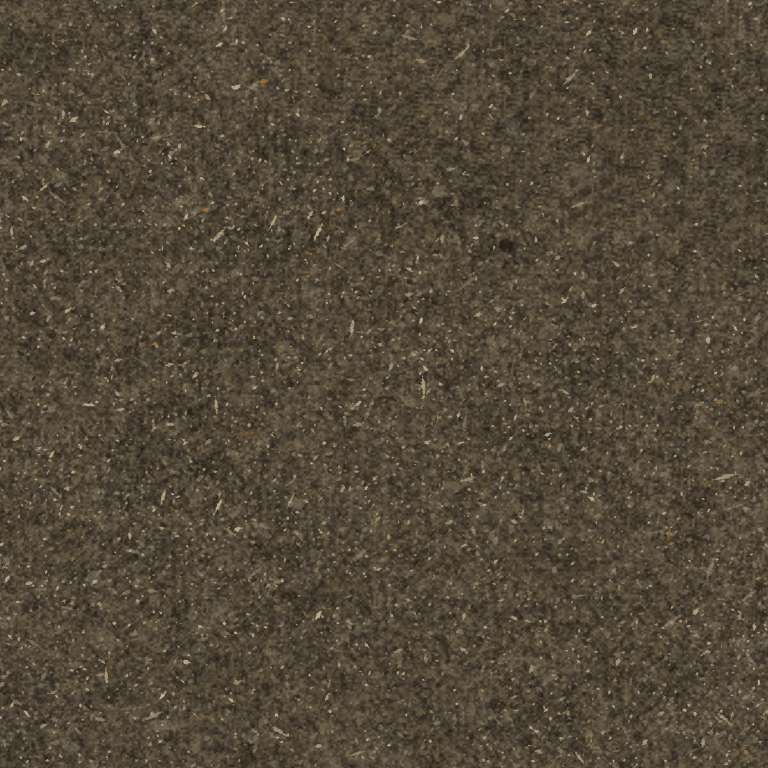
A WebGL 1 fragment shader for this texture:

```glsl
precision highp float;
// Dark brown gritty soil: layered value noise makes the fine crumbly ground,
// then jittered grids scatter pits, dull stones, pale specks, chips and slivers.
// All sizes are fractions of the canvas height.

uniform vec2 u_resolution;

#define GROUND_TONE 0.308
#define GRAIN_CONTRAST 1.08
#define GRAIN_SCALE 330.0
#define CLUSTER_SCALE 4.0
#define EDGE_WOBBLE 0.9
#define GROUND_TINT vec3(1.0, 0.873, 0.680)
#define PIT_COLOR vec3(0.17, 0.145, 0.105)
#define STONE_COLOR vec3(0.52, 0.475, 0.39)
#define PALE_COLOR vec3(0.78, 0.71, 0.58)
#define OCHRE_COLOR vec3(0.64, 0.46, 0.24)
#define BLOT_CENTER vec2(0.66, 0.68)
#define BLOT_RADIUS 0.010

float hash(vec2 p) {
    return fract(sin(dot(p, vec2(127.1, 311.7))) * 43758.55);
}

float noise(vec2 p) {
    vec2 cell = floor(p);
    vec2 f = fract(p);
    f = f * f * (3.0 - 2.0 * f);
    float low = mix(hash(cell), hash(cell + vec2(1.0, 0.0)), f.x);
    float high = mix(hash(cell + vec2(0.0, 1.0)), hash(cell + vec2(1.0, 1.0)), f.x);
    return mix(low, high, f.y);
}

mat2 rotation(float angle) {
    float c = cos(angle);
    float s = sin(angle);
    return mat2(c, -s, s, c);
}

// Half-width of a smoothed edge, never narrower than a pixel's reach.
float edgeSoftness() {
    return max(0.7 / u_resolution.y, 0.0006);
}

// Crumbly ground: octaves turned against each other to hide the lattice.
vec3 groundColor(vec2 p) {
    vec2 turned = rotation(0.6) * p;
    float grain = 0.155 * (noise(p * GRAIN_SCALE) - 0.5);
    grain += 0.120 * (noise(turned * GRAIN_SCALE * 0.52 + 17.0) - 0.5);
    grain += 0.075 * (noise(p * GRAIN_SCALE * 0.23 + 41.0) - 0.5);
    grain += 0.050 * (noise(turned * GRAIN_SCALE * 0.08 + 73.0) - 0.5);
    grain += 0.030 * (noise(p * CLUSTER_SCALE + 9.0) - 0.5);
    float warmth = noise(turned * GRAIN_SCALE * 0.2 + 130.0) - 0.5;
    vec3 tint = GROUND_TINT + warmth * vec3(0.03, 0.0, -0.06);
    return tint * (GROUND_TONE + GRAIN_CONTRAST * grain);
}

// Lays one grid of angular, randomly turned grains over the ground.
vec3 scatter(vec3 ground, vec2 p, float cells, float share, vec2 halfSize,
             vec3 tint, float opacity, float seed) {
    vec2 home = floor(p * cells);
    float soft = edgeSoftness();
    float wobble = EDGE_WOBBLE * (noise(p * 0.9 / halfSize.y + seed) - 0.5);
    for (int j = -1; j <= 1; j++) {
        for (int i = -1; i <= 1; i++) {
            vec2 cell = home + vec2(float(i), float(j));
            vec2 key = cell + seed;
            float cluster = noise(cell / cells * CLUSTER_SCALE + 5.0);
            if (hash(key) > share * mix(0.45, 1.55, cluster)) continue;

            vec2 jitter = vec2(hash(key + 11.3), hash(key + 23.7));
            float angle = (hash(key + 37.1) - 0.35) * 2.8;
            vec2 q = rotation(angle) * (p - (cell + jitter) / cells);
            vec2 size = halfSize * mix(0.6, 1.5, hash(key + 51.9));
            vec2 scaled = abs(q / size);
            float reach = max(length(scaled), 0.82 * (scaled.x + scaled.y));
            float dist = (reach - 1.0 + wobble) * size.y;
            float cover = 1.0 - smoothstep(-soft, soft, dist);

            float strength = hash(key + 67.3);
            float ochre = step(0.93, hash(key + 83.9)) * step(0.6, tint.r);
            vec3 grainTint = mix(tint, OCHRE_COLOR, ochre);
            cover *= opacity * mix(0.3, 1.25, strength * strength);
            ground = mix(ground, grainTint, min(cover, 1.0));
        }
    }
    return ground;
}

// A single damp dark blot with a ragged rim.
vec3 addBlot(vec3 ground, vec2 p) {
    float ragged = 0.5 * BLOT_RADIUS * (noise(p * 140.0) - 0.5);
    float dist = length(p - BLOT_CENTER) - BLOT_RADIUS + ragged;
    float cover = 1.0 - smoothstep(-0.002, 0.002, dist);
    return mix(ground, PIT_COLOR * 0.75, 0.8 * cover);
}

void main() {
    vec2 p = gl_FragCoord.xy / u_resolution.y;
    vec3 color = groundColor(p);

    // Pits and dull stones sit beneath the bright grit.
    color = scatter(color, p, 75.0, 0.30, vec2(0.0034, 0.0020), PIT_COLOR, 0.65, 3.0);
    color = scatter(color, p, 42.0, 0.25, vec2(0.0075, 0.0050), STONE_COLOR, 0.34, 19.0);
    color = scatter(color, p, 85.0, 0.30, vec2(0.0030, 0.0021), STONE_COLOR, 0.60, 47.0);

    // Pale grit, from specks through chips to long slivers.
    color = scatter(color, p, 115.0, 0.34, vec2(0.0019, 0.0013), PALE_COLOR, 0.72, 71.0);
    color = scatter(color, p, 60.0, 0.17, vec2(0.0038, 0.0018), PALE_COLOR, 0.75, 101.0);
    color = scatter(color, p, 28.0, 0.12, vec2(0.0095, 0.0018), PALE_COLOR, 0.75, 139.0);

    gl_FragColor = vec4(addBlot(color, p), 1.0);
}
```
